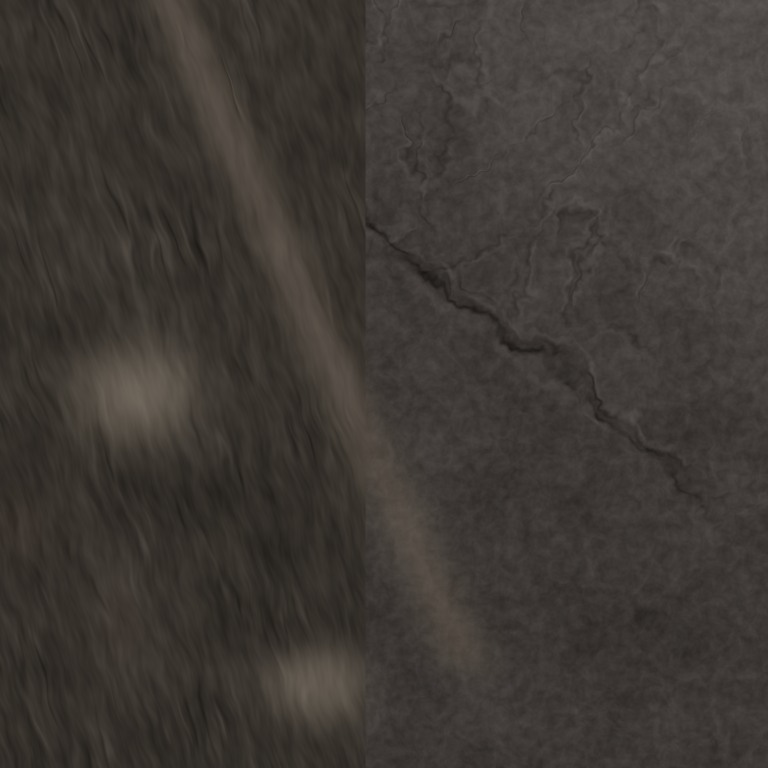
Give the GLSL for this texture, as a Shadertoy shader.

```glsl
// Two dark stone slabs meeting at a vertical seam: the left one is brushed by
// slanted streaks, the right one is mottled and cracked. A soft diagonal beam
// and two blurred glows lie on top. All grain is layered gradient noise.

#define SEAM_X 0.476
#define STREAK_LEAN 0.27
#define STREAK_SCALE vec2(62.0, 13.0)
#define STREAK_CONTRAST 0.088
#define MOTTLE_SCALE 62.0
#define MOTTLE_CONTRAST 0.068
#define LEFT_STONE vec3(0.204, 0.186, 0.164)
#define RIGHT_STONE vec3(0.231, 0.213, 0.202)
#define PALE_STONE vec3(0.330, 0.309, 0.302)
#define BEAM_COLOR vec3(0.358, 0.323, 0.288)
#define GLOW_COLOR vec3(0.455, 0.420, 0.375)
#define RUST_COLOR vec3(0.272, 0.238, 0.218)

vec2 randomGradient(vec2 cell) {
    vec3 h = fract(cell.xyx * vec3(0.1031, 0.1030, 0.0973));
    h += dot(h, h.yzx + 33.33);
    float angle = 6.2832 * fract((h.x + h.y) * h.z);
    return vec2(cos(angle), sin(angle));
}

// Gradient noise, roughly -0.7 to 0.7
float gradientNoise(vec2 p) {
    vec2 i = floor(p), f = p - i;
    vec2 w = f * f * f * (f * (f * 6.0 - 15.0) + 10.0);
    vec2 e = vec2(0.0, 1.0);
    float a = dot(randomGradient(i), f);
    float b = dot(randomGradient(i + e.yx), f - e.yx);
    float c = dot(randomGradient(i + e.xy), f - e.xy);
    float d = dot(randomGradient(i + e.yy), f - e.yy);
    return mix(mix(a, b, w.x), mix(c, d, w.x), w.y);
}

float fbm(vec2 p, int octaves) {
    float sum = 0.0, amplitude = 0.6;
    for (int i = 0; i < octaves; i++) {
        sum += amplitude * gradientNoise(p);
        p = 1.95 * p + 17.3;
        amplitude *= 0.68;
    }
    return sum;
}

// Soft thin line where a signed distance crosses zero
float line(float d, float width) {
    return exp(-d * d / (width * width));
}

float softSpot(vec2 p, vec2 center, vec2 radius) {
    vec2 q = (p - center) / radius;
    return exp(-pow(dot(q, q), 1.15));
}

// Left slab: noise stretched along a steep slant, with sparse bright scratches
vec3 streakedStone(vec2 p) {
    float lean = STREAK_LEAN + 0.12 * (0.25 - p.x);
    vec2 q = vec2(p.x + lean * p.y + 0.014 * fbm(p * 7.0, 3), p.y);
    float grain = fbm(q * STREAK_SCALE, 3);
    float bands = fbm(q * vec2(13.0, 2.2) + 5.0, 3);
    float patches = fbm(p * 4.0 + 31.0, 3);
    float gate = smoothstep(0.0, 0.35, gradientNoise(q * vec2(18.0, 8.0) + 40.0));
    float scratch = line(gradientNoise(q * vec2(38.0, 5.0) + 9.0), 0.07)
                  - line(gradientNoise(q * vec2(42.0, 4.0) + 70.0), 0.07);
    float shade = STREAK_CONTRAST * grain + 0.040 * bands + 0.035 * patches
                + 0.042 * scratch * gate + 0.020 * (p.y - 0.4);
    vec3 color = LEFT_STONE + shade * vec3(1.0, 0.96, 0.88);
    float rust = softSpot(p, vec2(0.155, 0.19), vec2(0.055, 0.09))
               + softSpot(p, vec2(0.03, 0.31), vec2(0.06, 0.06));
    return mix(color, RUST_COLOR + 0.8 * shade, 0.6 * min(rust, 1.0));
}

// Right slab: fine mottling, a web of veins and one long ragged crack
vec3 crackedStone(vec2 p) {
    vec2 warp = vec2(fbm(p * 14.0, 4), fbm(p * 14.0 + 50.0, 4));
    vec2 q = p + 0.035 * warp;
    float shade = MOTTLE_CONTRAST * fbm(p * MOTTLE_SCALE + 0.7 * warp, 3)
                + 0.055 * fbm(q * 8.0 + 12.0, 4);

    // The crack falls to the right as two strands that break up and rejoin
    float offset = q.y - 0.71 + 0.82 * (q.x - SEAM_X)
                 + 0.028 * gradientNoise(q * 10.0 + 3.0);
    float strand = offset - 0.014 - 0.035 * gradientNoise(p * 15.0 + 60.0);
    float broken = smoothstep(-0.35, 0.2, gradientNoise(p * 17.0 + 8.0));
    float fade = 1.0 - smoothstep(0.82, 1.0, p.x);
    shade -= 0.085 * line(offset, 0.0055) * broken * fade;
    shade -= 0.055 * line(strand, 0.005) * (1.1 - broken) * fade;
    shade -= 0.022 * line(offset - 0.008, 0.015) * fade;
    shade += 0.034 * line(offset + 0.020, 0.010) * broken * fade;
    shade += 0.030 * line(strand - 0.014, 0.006) * fade;

    // Thin dark and pale veins gather above the crack
    float region = smoothstep(-0.08, 0.10, offset) * smoothstep(1.05, 0.75, p.x);
    for (int i = 0; i < 4; i++) {
        float k = float(i);
        float slant = mix(-0.7, 0.8, fract(0.5 * k));
        vec2 v = vec2(q.x + slant * q.y, q.y) * vec2(7.0 + k, 4.5) + 21.0 * k;
        float gate = smoothstep(-0.12, 0.25, gradientNoise(p * 10.0 + 13.0 * k));
        float n = gradientNoise(v);
        float strength = gate * (0.2 + 0.8 * region);
        shade -= 0.036 * line(n, 0.022) * strength;
        shade += 0.030 * line(n - 0.055, 0.026) * strength;
    }
    float pale = smoothstep(0.45, 1.55, p.y + 0.7 * (p.x - SEAM_X));
    return mix(RIGHT_STONE, PALE_STONE, pale) + shade * vec3(1.0, 0.98, 0.95);
}

void mainImage(out vec4 fragColor, in vec2 fragCoord) {
    vec2 p = fragCoord / iResolution.xy;
    float pixel = 1.0 / iResolution.x;
    float right = smoothstep(-pixel, pixel, p.x - SEAM_X);
    vec3 color = mix(streakedStone(p), crackedStone(p), right);
    float luma = dot(color - mix(LEFT_STONE, RIGHT_STONE, right), vec3(0.333));

    // Diagonal beam, wider towards its lower end
    float across = (p.x - 0.220 - 0.45 * (1.0 - p.y)) * 0.91;
    float beam = line(across, mix(0.040, 0.028, p.y)) * smoothstep(0.09, 0.16, p.y);
    color = mix(color, BEAM_COLOR + 0.6 * luma, beam * mix(0.82, 0.72, right));

    // Blurred glows
    float glow = softSpot(p, vec2(0.176, 0.485), vec2(0.080, 0.066))
               + 0.9 * softSpot(p, vec2(0.417, 0.108), vec2(0.068, 0.052));
    color = mix(color, GLOW_COLOR + 0.6 * luma, 0.85 * glow * mix(1.0, 0.5, right));
    fragColor = vec4(color, 1.0);
}
```
